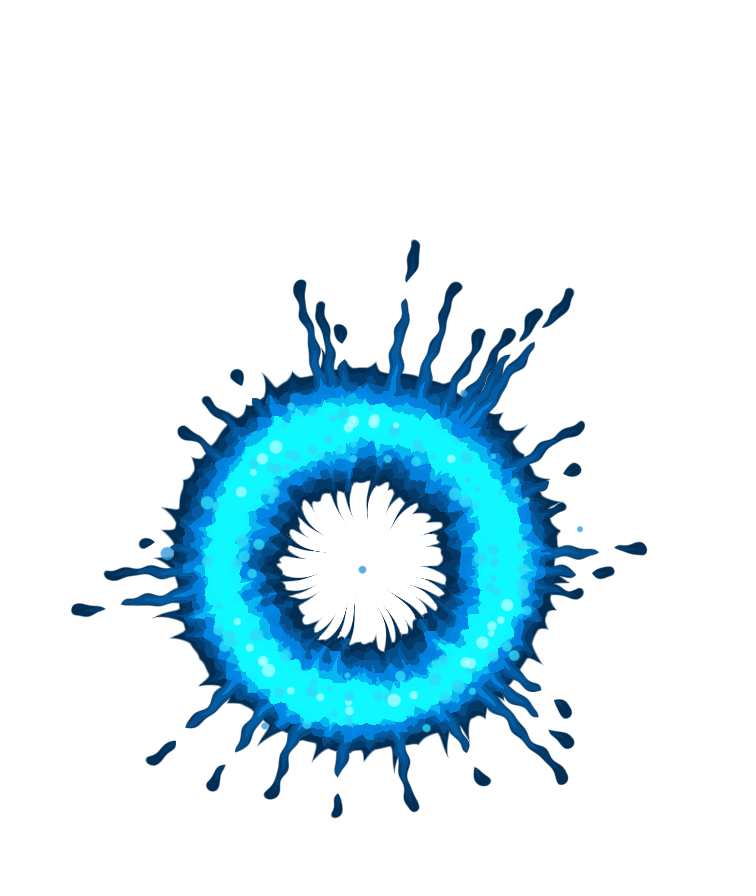
This background is drawn by a Shadertoy shader. Its source:

```glsl
#define CENTER vec2(0.406, 0.369)
#define CORE_RADIUS 0.160
#define OUTER_WIDTH 0.053
#define INNER_WIDTH 0.070
#define DAB_SCALE 85.0
#define COLOR_STEPS 11.0
#define DROP_COUNT 130

const float TAU = 6.28319;
const vec3 NAVY = vec3(0.01, 0.18, 0.33);
const vec3 DEEP = vec3(0.02, 0.31, 0.55);
const vec3 AZURE = vec3(0.01, 0.53, 0.90);
const vec3 SKY = vec3(0.04, 0.75, 0.95);
const vec3 CYAN = vec3(0.06, 0.97, 1.00);

// Sprays of three jets: first angle, angle step, first reach, last reach
const vec4 SPRAYS[10] = vec4[10](
    vec4(1.414, -0.157, 0.367, 0.295), vec4(1.01, -0.045, 0.31, 0.385),
    vec4(0.576, -0.15, 0.293, 0.235), vec4(0.061, -0.095, 0.315, 0.245),
    vec4(-0.62, -0.097, 0.285, 0.33), vec4(-1.065, -0.31, 0.28, 0.282),
    vec4(-1.955, -0.22, 0.28, 0.325), vec4(-2.98, -0.13, 0.33, 0.25),
    vec4(2.5, -0.17, 0.257, 0.26), vec4(1.8, -0.065, 0.325, 0.27));

float hash(float n) { return fract(sin(n * 127.1 + 3.7) * 43758.5); }

vec2 hash2(vec2 c) {
    float n = dot(c, vec2(1.0, 57.3));
    return vec2(hash(n), hash(n + 17.9));
}

// Nearest feature point of cellular noise, used as a paint dab
vec2 dabPoint(vec2 p) {
    vec2 cell = floor(p * DAB_SCALE), nearest = p;
    float best = 9.0;
    for (int y = -1; y <= 1; y++)
    for (int x = -1; x <= 1; x++) {
        vec2 c = cell + vec2(x, y);
        vec2 q = (c + hash2(c)) / DAB_SCALE;
        float d = distance(p, q) * DAB_SCALE;
        if (d < best) { best = d; nearest = q; }
    }
    return nearest;
}

// Random pointed teeth around the full circle
float teeth(float angle, float count, float seed) {
    float u = fract(angle / TAU + 1.0) * count;
    float id = mod(floor(u), count) + seed;
    float offset = fract(u) - 0.5 - 0.3 * (hash(id) - 0.5);
    float rise = max(0.0, 1.0 - abs(offset) / 0.33);
    return rise * rise * hash(id + 31.0);
}

// Heat is 1 on the bright circle and 0 at both torn edges
float ringHeat(vec2 p) {
    float a = atan(p.y, p.x), r = length(p);
    float ripple = sin(7.0 * a + 1.0) + 0.7 * sin(17.0 * a + 25.0 * r)
                 + 0.5 * sin(31.0 * a - 40.0 * r);
    float d = r - CORE_RADIUS + 0.0012 * ripple;
    float outer = OUTER_WIDTH + 0.003 * ripple + 0.007 * sin(a)
                + 0.030 * teeth(a + 0.03 * sin(r * 60.0), 47.0, 5.0);
    float inner = INNER_WIDTH + 0.003 * ripple
                + 0.045 * teeth(a + 0.05 * sin(r * 70.0), 37.0, 80.0);
    float streak = 0.09 * (teeth(a, 83.0, 200.0) + teeth(a, 59.0, 400.0));
    float heat = 1.0 - (d > 0.0 ? d / outer : -d / inner);
    return heat + (streak + 0.06 * cos(3.0 * a)) * smoothstep(0.1, 0.5, heat);
}

// Signed distance in x, heat in y
vec2 jet(vec2 p, float angle, float reach, float seed) {
    vec2 dir = vec2(cos(angle), sin(angle));
    float along = dot(p, dir);
    float across = dot(p, vec2(-dir.y, dir.x));
    across += 0.0018 * sin(along * 95.0 + seed) + 0.001 * sin(along * 230.0 + seed);
    float t = clamp((along - 0.16) / (reach - 0.16), 0.0, 1.0);
    float width = mix(0.010, 0.0035, sqrt(t)) + 0.010 * exp(-t * 7.0);
    width += 0.0012 * sin(along * 170.0 + seed * 2.0);
    width += 0.0025 * smoothstep(0.78, 0.95, t);
    // Some jets break before the tip
    float gap = (along - mix(0.16, reach, 0.72)) / 0.009;
    width -= 0.012 * step(0.5, hash(seed)) * exp(-gap * gap);
    float beyond = max(max(along - reach + 0.005, 0.15 - along), 0.0);
    float heat = mix(0.56, 0.10, t) - 0.13 * smoothstep(0.0, 0.007, abs(across));
    return vec2(length(vec2(across, beyond)) - width, heat);
}

vec3 ramp(float heat) {
    vec3 c = mix(NAVY, DEEP, smoothstep(0.10, 0.30, heat));
    c = mix(c, AZURE, smoothstep(0.30, 0.50, heat));
    c = mix(c, SKY, smoothstep(0.56, 0.66, heat));
    return mix(c, CYAN, smoothstep(0.66, 0.74, heat));
}

void mainImage(out vec4 fragColor, in vec2 fragCoord) {
    float px = 1.0 / iResolution.y;
    vec2 p = fragCoord * px - CENTER;

    // Ring body, with heat broken into dabs
    float edge = ringHeat(p);
    float aa = clamp(fwidth(edge), 0.01, 0.12);
    float cover = smoothstep(-aa, aa, edge);
    float heat = mix(edge, ringHeat(dabPoint(p)), 0.6);

    // Outward jets
    for (int i = 0; i < 30; i++) {
        vec4 s = SPRAYS[i / 3];
        float k = float(i % 3);
        vec2 j = jet(p, s.x + k * s.y, mix(s.z, s.w, k * 0.5), float(i));
        float mask = smoothstep(px, -px, j.x);
        heat = mix(heat, max(heat, j.y), mask);
        cover = max(cover, mask);
    }
    float level = floor(max(heat, 0.0) * COLOR_STEPS + 0.5) / COLOR_STEPS;
    vec3 color = mix(vec3(1.0), ramp(level), cover);

    // Pale drops on the ring, a few stray ones and white glints
    for (int i = 0; i < DROP_COUNT; i++) {
        float n = float(i), a = TAU * hash(n + 0.3);
        float spread = hash(n + 50.0) + hash(n + 90.0) - 1.0;
        float r = CORE_RADIUS + 0.045 * spread;
        bool stray = i % 26 == 0;
        if (stray) r = i == 0 ? 0.005 : 0.21 + 0.05 * hash(n + 7.0);
        float size = mix(0.003, 0.0075, hash(n + 11.0));
        float d = length(p - r * vec2(cos(a), sin(a))) - size;
        float glint = step(abs(spread), 0.14);
        vec3 tint = stray ? vec3(0.22, 0.60, 0.86) : mix(vec3(0.18, 0.86, 0.97), vec3(0.65, 1.0, 1.0), glint);
        color = mix(color, tint, 0.8 * smoothstep(px, -px, d));
    }
    fragColor = vec4(color, 1.0);
}
```
